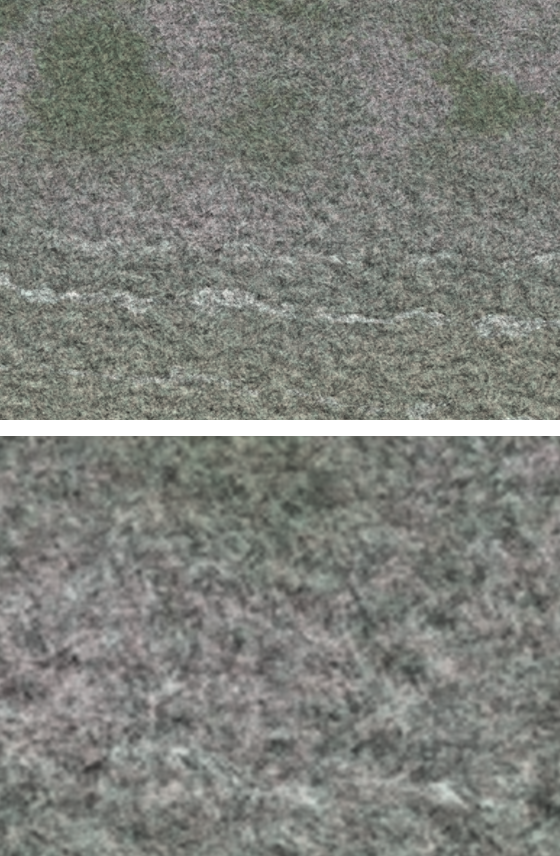
Top, the full canvas; bottom, a detail of the centre.
A WebGL 1 fragment shader for this texture:

```glsl
precision highp float;
// Worn, mown turf seen from above: green patches over pinkish dry grass,
// fading down to olive stubble crossed by broken pale tracks.
// Stretched noise makes blades, offset noise makes relief, bent lines the tracks.
uniform vec2 u_resolution;

#define BLADE_FREQ 215.0
#define BLADE_STRETCH 0.55
#define BLADE_CONTRAST 0.46
#define GRAIN_CONTRAST 0.28
#define RELIEF_CONTRAST 0.55
#define PATCH_SPACING 0.43
#define PATCH_AMOUNT 0.85
#define TRACK_WIDTH 0.021
#define TRACK_AMOUNT 0.85
#define TINT_AMOUNT 0.11

const vec3 GREEN = vec3(0.375, 0.410, 0.345);
const vec3 PINK = vec3(0.515, 0.505, 0.505);
const vec3 SAGE = vec3(0.470, 0.485, 0.460);
const vec3 OLIVE = vec3(0.495, 0.505, 0.462);
const vec3 PALE = vec3(0.640, 0.660, 0.645);

float hash(vec2 p) {
  vec3 q = fract(vec3(p.xyx) * 0.1031);
  q += dot(q, q.yzx + 33.33);
  return fract((q.x + q.y) * q.z);
}

// Value noise centred on zero
float noise(vec2 p) {
  vec2 i = floor(p);
  vec2 f = fract(p);
  f = f * f * (3.0 - 2.0 * f);
  float low = mix(hash(i), hash(i + vec2(1.0, 0.0)), f.x);
  float high = mix(hash(i + vec2(0.0, 1.0)), hash(i + 1.0), f.x);
  return mix(low, high, f.y) - 0.5;
}

float fbm(vec2 p) {
  float sum = 0.0;
  float gain = 0.5;
  for (int i = 0; i < 4; i++) {
    sum += gain * noise(p);
    p = mat2(1.6, 1.2, -1.2, 1.6) * p + 17.3;
    gain *= 0.5;
  }
  return sum;
}

// Short streaks lying along the given angle
float blades(vec2 p, float angle) {
  float c = cos(angle);
  float s = sin(angle);
  vec2 q = mat2(c, -s, s, c) * (p + 3.0);
  return noise(q * BLADE_FREQ * vec2(BLADE_STRETCH, 1.0));
}

// Crossing blades, with the leaning direction changing from tuft to tuft
float grass(vec2 p) {
  float lean = smoothstep(-0.15, 0.15, noise(p * 40.0 + 5.0));
  float slanted = mix(blades(p, 0.6), blades(p, -0.7), lean);
  float crossing = mix(blades(p + 7.0, 2.0), blades(p + 7.0, 0.1), lean);
  return slanted + 0.8 * crossing;
}

// Side-lit tufts, flattened along the mowing direction
float relief(vec2 p) {
  vec2 q = p * vec2(30.0, 50.0);
  return fbm(q) - fbm(q + vec2(0.35, 0.6));
}

// x: pale cover of the tracks, y: shade along their upper edges
vec2 tracks(vec2 p) {
  vec2 cover = vec2(0.0);
  for (int i = 0; i < 3; i++) {
    float n = float(i);
    float level = 0.43 - 0.07 * n - 0.04 * n * n - (0.045 + 0.035 * n) * p.x;
    float offset = p.y - level + 0.09 * fbm(p * vec2(12.0, 20.0) + n * 31.0);
    float strength = 1.0 - 0.5 * abs(n - 1.0);
    float gaps = fbm(p * vec2(18.0, 30.0) + n * 13.0) + 0.24 * (strength - 0.62);
    float broken = smoothstep(-0.08, 0.10, gaps);
    float body = 1.0 - smoothstep(0.2, 1.0, abs(offset) / TRACK_WIDTH);
    float edge = 1.0 - smoothstep(0.0, 0.5, abs(offset / TRACK_WIDTH - 1.0));
    cover = max(cover, vec2(body, edge) * broken * (0.4 + 0.6 * strength));
  }
  return cover;
}

void main() {
  vec2 p = gl_FragCoord.xy / u_resolution.y;
  float tuft = fbm(p * 45.0 + 41.0);
  float drift = fbm(p * vec2(4.0, 7.0) + 9.0);

  // Ground colour from bottom to top
  vec3 color = mix(OLIVE, SAGE, smoothstep(0.08, 0.36, p.y + 0.4 * drift));
  float dry = smoothstep(0.38, 0.66, p.y + 0.5 * drift);
  color = mix(color, PINK, dry * smoothstep(-0.25, 0.15, drift + tuft));

  // Green patches in the upper half, widest at the left
  float columns = cos(6.2832 * (p.x - 0.23) / PATCH_SPACING);
  float left = 1.0 - smoothstep(0.30, 0.48, p.x);
  float blotch = 0.22 * columns + 0.2 * left + 0.9 * tuft;
  blotch += 1.8 * fbm(p * vec2(5.0, 8.0) + 2.0);
  float green = smoothstep(-0.15, 0.45, blotch) * smoothstep(0.50, 0.74, p.y);
  color = mix(color, GREEN, PATCH_AMOUNT * green);

  // Tracks, hue flecks, then light and shade
  vec2 track = tracks(p);
  color = mix(color, PALE, TRACK_AMOUNT * track.x);
  color += TINT_AMOUNT * fbm(p * 60.0 + 70.0) * vec3(0.55, -0.15, -0.1);
  float rough = mix(1.0, 0.5, smoothstep(0.42, 0.65, p.y));
  float light = BLADE_CONTRAST * grass(p) + RELIEF_CONTRAST * rough * relief(p);
  light += GRAIN_CONTRAST * noise(p * 290.0 + 11.0);
  light += 0.22 * tuft + 0.12 * drift - 0.14 * track.y;
  gl_FragColor = vec4(clamp(color * (1.0 + light), 0.0, 1.0), 1.0);
}
```
